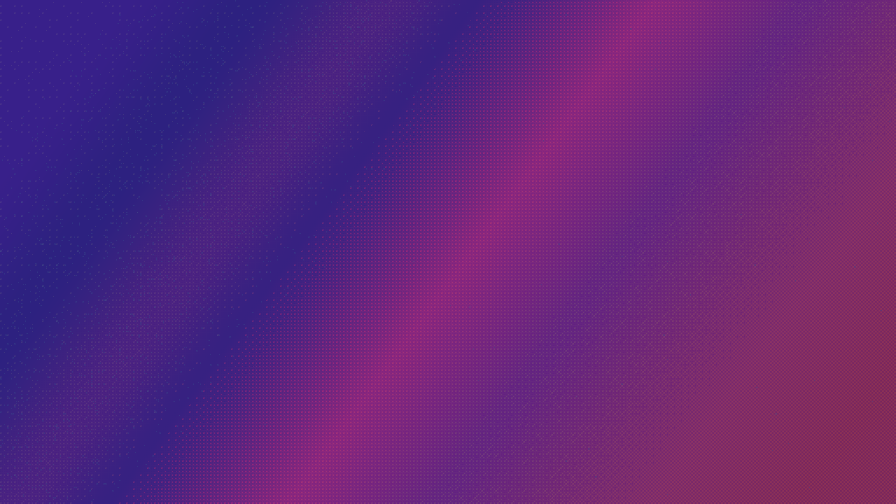
This background is drawn by a Shadertoy shader. Its source:

```glsl
float ramp(float from, float to, float t) {
    return clamp((t - from) / (to - from), 0.0, 1.0);
}

float bayer2(vec2 cell) {
    cell = floor(cell);
    return fract(cell.x * 0.5 + cell.y * cell.y * 0.75);
}

float bayer4(vec2 cell) {
    return bayer2(cell * 0.5) * 0.25 + bayer2(cell) + 0.03125;
}

float hash(vec2 cell) {
    vec3 q = fract(cell.xyx * vec3(0.1031, 0.1030, 0.0973));
    q += dot(q, q.yzx + 33.33);
    return fract((q.x + q.y) * q.z);
}

// Colour bands along the diagonal, from upper left to lower right
vec3 diagonalBands(float t) {
    vec3 c = vec3(0.22, 0.125, 0.54);
    c = mix(c, vec3(0.175, 0.13, 0.50), smoothstep(0.25, 0.50, t));
    c = mix(c, vec3(0.30, 0.14, 0.505), smoothstep(0.50, 0.77, t));
    c = mix(c, vec3(0.215, 0.13, 0.505), smoothstep(0.77, 0.95, t));
    c = mix(c, vec3(0.55, 0.155, 0.49), ramp(0.95, 1.30, t));
    c = mix(c, vec3(0.40, 0.155, 0.50), ramp(1.30, 1.58, t));
    c = mix(c, vec3(0.51, 0.18, 0.41), ramp(1.62, 2.02, t));
    return mix(c, vec3(0.51, 0.17, 0.35), ramp(2.02, 2.30, t));
}

void mainImage(out vec4 fragColor, in vec2 fragCoord) {
    vec2 p = fragCoord / iResolution.y;
    float t = p.x + 0.73 * (1.0 - p.y);
    vec3 color = diagonalBands(t);

    // Fine grid of dither cells, softened by the pixel width
    vec2 grid = p * 288.0;
    vec2 cell = floor(grid);
    vec2 local = abs(fract(grid) - 0.5);
    float soft = 288.0 / iResolution.y;
    float cover = 1.0 - smoothstep(0.5 - 0.5 * soft, 0.5, max(local.x, local.y));

    // Dot density rests at a square lattice, then closes to a checker
    float redSide = smoothstep(1.72, 2.02, t);
    float density = 0.25 * smoothstep(0.20, 0.32, color.r) + 0.25 * redSide;

    // Ordered dots, with scattered thresholds in the grainy bands
    float grain = 1.0 - smoothstep(0.75, 0.98, t);
    grain += smoothstep(1.50, 1.65, t) * (1.0 - smoothstep(1.80, 2.02, t));
    float threshold = bayer4(cell) + (hash(cell) - 0.5) * 0.26 * grain;
    float ink = step(threshold, density);

    // Teal-tinted dots in the cool bands, magenta dots beside the ridge
    vec3 dotTint = mix(vec3(0.06, 0.07, 0.0), vec3(0.21, 0.01, -0.02), smoothstep(0.85, 1.02, t));
    dotTint = mix(dotTint, vec3(0.12, 0.05, -0.03), smoothstep(1.18, 1.32, t));
    dotTint = mix(dotTint, vec3(0.05, 0.09, -0.02), smoothstep(1.35, 1.52, t));
    dotTint = mix(dotTint, vec3(0.09, 0.05, -0.04), redSide);
    color += (ink - density) * cover * dotTint;

    // Sparse teal specks over the blue side
    float speckBand = smoothstep(0.12, 0.55, t) * (1.0 - smoothstep(0.75, 1.05, t));
    float speck = step(hash(cell + 71.0), 0.05 * speckBand);
    color = mix(color, vec3(0.22, 0.30, 0.55), 0.4 * speck * cover);

    fragColor = vec4(color, 1.0);
}
```
